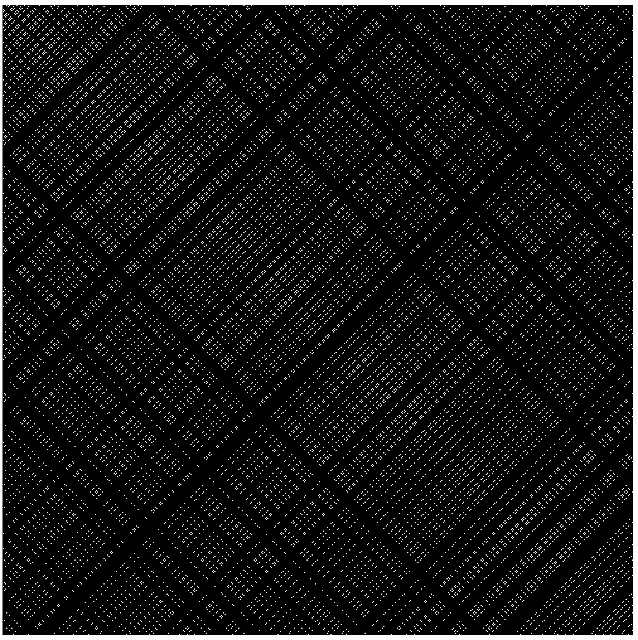
Give the GLSL for this pattern, as a Shadertoy shader.

```glsl
#define CELLS 500.0
#define FRAME_LO vec2(0.00392, 0.00781)
#define FRAME_HI vec2(0.99216, 0.99219)
#define MAX_DIVISOR 31
#define INK vec3(0.0)
#define PAPER vec3(0.99)

// Trial division; enough for every n below 37 * 37
bool isPrime(int n) {
    if (n < 2) return false;
    if (n % 2 == 0) return n == 2;
    for (int d = 3; d <= MAX_DIVISOR; d += 2) {
        if (d * d > n) break;
        if (n % d == 0) return false;
    }
    return true;
}

// A cell is lit where both the sum and the difference of its indices are prime
float primePair(ivec2 cell) {
    return isPrime(cell.x + cell.y) && isPrime(abs(cell.x - cell.y)) ? 1.0 : 0.0;
}

// Soft square, kept crisp when a cell is about as small as a pixel
float cellShape(vec2 local, vec2 pixel) {
    vec2 blur = pixel * (1.0 - smoothstep(0.5, 0.9, pixel));
    vec2 cover = clamp((0.5 - abs(local)) / max(blur, vec2(1e-4)), 0.0, 1.0);
    return cover.x * cover.y;
}

void mainImage(out vec4 fragColor, in vec2 fragCoord) {
    // Grid coordinates, counted from the top left of the frame
    vec2 uv = fragCoord / iResolution.xy;
    uv.y = 1.0 - uv.y;
    vec2 frameSize = FRAME_HI - FRAME_LO;
    vec2 grid = (uv - FRAME_LO) / frameSize * CELLS;
    vec2 pixel = CELLS / (frameSize * iResolution.xy);

    // Prime lattice, with indices starting at one
    ivec2 cell = ivec2(floor(grid)) + 1;
    float lit = primePair(cell) * cellShape(fract(grid) - 0.5, pixel);

    // Pale margin around the lattice
    vec2 inset = min(grid, CELLS - grid) / pixel;
    vec2 inside = clamp(inset + 0.5, 0.0, 1.0);
    lit = mix(1.0, lit, inside.x * inside.y);

    fragColor = vec4(mix(INK, PAPER, lit), 1.0);
}
```
